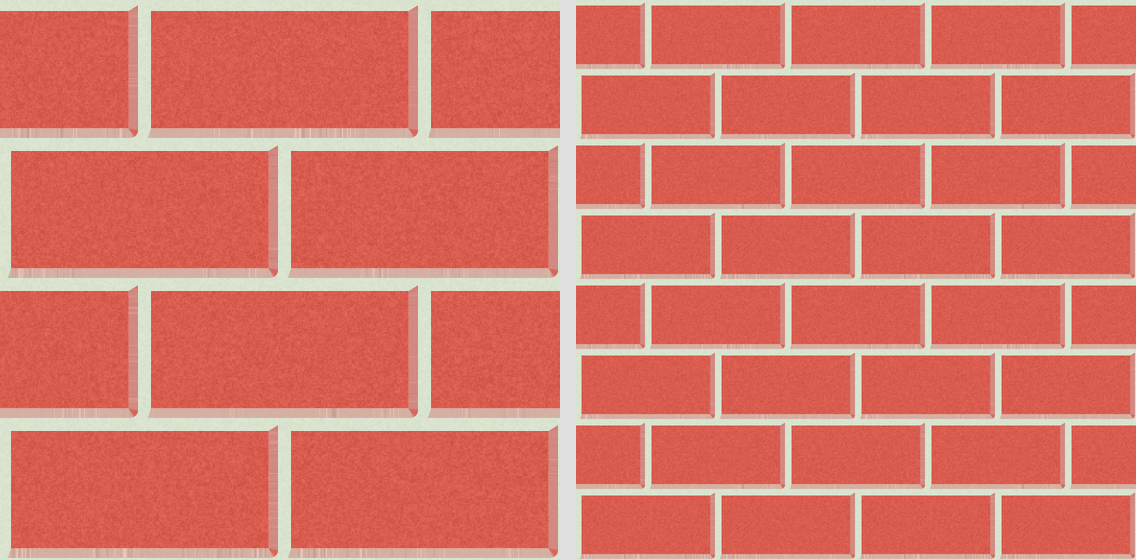
Left, the tile; right, the same tile 2 across and 2 down.
Reproduce this pattern procedurally as a WebGL 1 fragment shader.

```glsl
precision highp float;

uniform vec2 u_resolution;

const vec2 CELL = vec2(0.5, 0.25);
const vec2 FACE = vec2(0.4596, 0.2096);
const vec2 ORIGIN = vec2(0.0199, 0.0208);
const vec2 MARGIN = vec2(0.0117, 0.0235);
const float BEVEL = 0.0169;
const float CORNER = 0.0135;

const vec3 BRICK = vec3(0.85, 0.36, 0.31);
const vec3 MORTAR = vec3(0.85, 0.89, 0.81);
const vec3 LOWER_BEVEL = vec3(0.83, 0.69, 0.64);
const vec3 RIGHT_BEVEL = vec3(0.82, 0.54, 0.51);

float hash(vec2 p) {
  vec3 q = fract(p.xyx * vec3(0.1031, 0.1030, 0.0973));
  q += dot(q, q.yzx + 33.33);
  return fract((q.x + q.y) * q.z);
}

// Value noise that wraps every n cells
float noise(vec2 p, float n) {
  vec2 i = floor(p);
  vec2 f = fract(p);
  f = f * f * (3.0 - 2.0 * f);
  vec2 a = mod(i, n);
  vec2 b = mod(i + 1.0, n);
  return mix(mix(hash(a), hash(vec2(b.x, a.y)), f.x),
             mix(hash(vec2(a.x, b.y)), hash(b), f.x), f.y);
}

float grain(vec2 uv) {
  float fine = noise(uv * 397.0, 397.0);
  float lumps = noise(uv * 170.0, 170.0);
  return 0.7 * fine + 0.3 * lumps - 0.5;
}

// Sparse light and dark scratches along one axis, gathered in clusters
float streaks(float t, float lane) {
  float line = noise(vec2(t * 350.0, lane), 350.0);
  float cluster = noise(vec2(t * 24.0, lane + 7.0), 24.0);
  float light = smoothstep(0.7, 1.0, line);
  float dark = 1.0 - smoothstep(0.0, 0.3, line);
  return (light - 0.7 * dark) * smoothstep(0.2, 0.8, cluster);
}

float fill(float d, float px) {
  return 1.0 - smoothstep(-0.5 * px, 0.5 * px, d);
}

float faceDistance(vec2 p) {
  vec2 d = abs(p - 0.5 * FACE) - 0.5 * FACE;
  return length(max(d, 0.0)) + min(max(d.x, d.y), 0.0);
}

// Face plus bevels: slanted ends and one rounded corner
float brickDistance(vec2 p) {
  vec2 c = vec2(p.x - FACE.x, -p.y) - (BEVEL - CORNER);
  float d = length(max(c, 0.0)) + min(max(c.x, c.y), 0.0) - CORNER;
  float leftEnd = 0.35 * min(p.y, 0.0) - p.x;
  float topEnd = p.y - FACE.y - 0.6 * clamp(p.x - FACE.x, 0.0, BEVEL);
  return max(d, max(leftEnd, topEnd));
}

vec3 bevelColor(vec2 p, vec2 uv, vec2 id, float px) {
  vec2 q = vec2(p.x - FACE.x, -p.y);
  float side = smoothstep(-px, px, q.x - q.y);
  float scratch = mix(streaks(uv.x, id.y), streaks(uv.y, 11.0 + id.x), side);
  vec3 color = mix(LOWER_BEVEL, RIGHT_BEVEL, side);
  color += scratch * mix(0.09, 0.05, side);

  // Red wedge where the two bevels meet
  float turn = q.x / max(q.x + q.y, 0.0001);
  float wedge = smoothstep(0.25, 0.5, turn) * (1.0 - smoothstep(0.7, 1.0, turn));
  wedge *= step(0.0, q.x) * step(0.0, q.y);
  color = mix(color, BRICK, 0.8 * wedge);

  // Darker tip at the upper end
  float tip = smoothstep(FACE.y - 0.002, FACE.y + 0.007, p.y);
  color = mix(color, BRICK, 0.35 * tip);

  // Pale rim next to the face
  float rim = 1.0 - smoothstep(0.0, 0.0022, faceDistance(p));
  return color + 0.04 * rim;
}

void main() {
  vec2 uv = gl_FragCoord.xy / u_resolution;
  float px = 1.0 / min(u_resolution.x, u_resolution.y);

  // Running bond: odd rows shift by half a brick
  vec2 s = uv - ORIGIN + MARGIN;
  float row = mod(floor(s.y / CELL.y), 4.0);
  s.x -= 0.5 * CELL.x * mod(row, 2.0);
  vec2 id = vec2(mod(floor(s.x / CELL.x), 2.0), row);
  vec2 p = mod(s, CELL) - MARGIN;

  float face = fill(faceDistance(p), px);
  float brick = fill(brickDistance(p), px);
  float speckle = grain(uv);

  vec3 color = MORTAR + 0.05 * speckle;
  color = mix(color, bevelColor(p, uv, id, px) + 0.02 * speckle, brick);
  color = mix(color, BRICK + 0.11 * speckle, face);
  gl_FragColor = vec4(color, 1.0);
}
```
